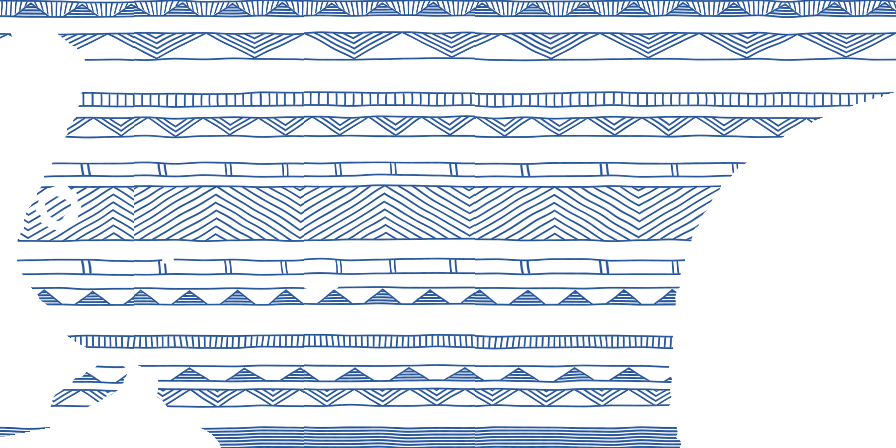
This pattern is drawn by a WebGL 2 fragment shader. Its source:

```glsl
#version 300 es
precision highp float;
// Hand-inked blue folk bands on white: rails, ticks, zigzags and hatched triangles.
// Each band is a repeated distance function, bent by noise and shifted at seams,
// then cut away by a ragged white shape on both sides.

uniform vec2 u_resolution;
out vec4 fragColor;

float softness; // half of the edge blur, in design units

float hash(vec2 p) {
    vec3 q = fract(vec3(p.xyx) * 0.1031);
    q += dot(q, q.yzx + 33.33);
    return fract((q.x + q.y) * q.z);
}

float noise(vec2 p) {
    vec2 i = floor(p), f = fract(p);
    f = f * f * (3.0 - 2.0 * f);
    return mix(mix(hash(i), hash(i + vec2(1, 0)), f.x),
               mix(hash(i + vec2(0, 1)), hash(i + vec2(1, 1)), f.x), f.y);
}

float fill(float d) { return smoothstep(-softness, softness, d); }
float stroke(float d, float halfWidth) { return fill(halfWidth - abs(d)); }
float within(float v, float lo, float hi) { return fill(v - lo) * fill(hi - v); }

// Signed distance to the nearest of evenly spaced positions
float nearest(float v, float period) { return (fract(v / period + 0.5) - 0.5) * period; }

float rails(float y, float top, float bottom) {
    return max(stroke(y - top, 0.75), stroke(y - bottom, 0.75));
}

float ticks(vec2 p, float top, float bottom, float period) {
    return max(rails(p.y, top, bottom),
               stroke(nearest(p.x, period), 0.75) * within(p.y, top, bottom));
}

// Uneven pairs of short strokes
float pairs(vec2 p, float top, float bottom) {
    float x = p.x - 73.0 - 13.0 * sin(0.01536 * (p.x - 73.0));
    float d = abs(nearest(x - 0.1 * (p.y - top), 54.7)) - 2.3;
    return max(rails(p.y, top, bottom), stroke(d, 0.8) * within(p.y, top, bottom));
}

// Nested zigzags; range limits how far the lines stack from the main one
float zigzag(vec2 p, float top, float bottom, float peak, float period,
             float slope, float gap, vec2 range) {
    float e = p.y - top - slope * abs(nearest(p.x - peak, period));
    float lines = stroke(nearest(e, gap) / sqrt(1.0 + slope * slope), 0.75);
    lines *= within(e, range.x, range.y) * within(p.y, top, bottom);
    return max(rails(p.y, top, bottom), lines);
}

// Row of triangles filled with level hatching
float triangles(vec2 p, float top, float bottom, float peak, float period) {
    float slope = (bottom - top) / (0.43 * period);
    float d = (p.y - top - 2.0 - slope * abs(nearest(p.x - peak, period)))
            / sqrt(1.0 + slope * slope);
    float hatch = stroke(nearest(p.y - bottom, 2.6), 0.85) * fill(d);
    return max(rails(p.y, top, bottom),
               max(hatch, stroke(d, 0.7)) * within(p.y, top, bottom));
}

float segment(vec2 p, vec2 a, vec2 b) {
    vec2 pa = p - a, ba = b - a;
    return length(pa - ba * clamp(dot(pa, ba) / dot(ba, ba), 0.0, 1.0));
}

// 1 where ink survives, 0 in the worn white areas
float survives(vec2 p) {
    float y = p.y;
    float left = 72.0 - 22.0 * (1.0 - smoothstep(25.0, 52.0, y))
               - 58.0 * smoothstep(60.0, 225.0, y) + 42.0 * smoothstep(223.0, 290.0, y)
               + 78.0 * smoothstep(285.0, 325.0, y) + 54.0 * smoothstep(335.0, 384.0, y);
    float right = 572.0 + 196.0 * exp(-(y - 79.0) / 56.0) + 10.0 * smoothstep(345.0, 384.0, y);
    float rough = 4.0 * (noise(p * 0.2) - 0.5);
    float keep = fill(p.x - left + rough) * fill(right - p.x + rough);
    // Loose scraps at the left, then a ring and small gaps
    keep = max(keep, fill(13.0 - segment(p, vec2(95, 322), vec2(56, 346)) + rough));
    keep = max(keep, fill(40.0 - p.x - 5.0 * (y - 367.0)) * step(360.0, y));
    keep = max(keep, fill(8.0 - length(p - vec2(2, 32))));
    keep *= fill(abs(length((p - vec2(50, 178)) * vec2(1, 0.9)) - 14.0) - 4.0 + rough);
    keep *= fill(segment(p, vec2(267, 243), vec2(284, 243)) - 6.0 + rough);
    keep *= fill(segment(p, vec2(142, 223), vec2(146, 223)) - 3.0);
    return max(keep, fill(20.0 - y));
}

void main() {
    // Design space: 384 units tall, y downward
    float unit = 384.0 / u_resolution.y;
    vec2 canvas = vec2(gl_FragCoord.x, u_resolution.y - gl_FragCoord.y) * unit;
    softness = 0.6 * unit;

    // Hand wobble, and a small step at each seam
    vec2 p = canvas + 1.8 * (vec2(noise(canvas * 0.07), noise(canvas * 0.04 + 40.0)) - 0.5);
    p.y += 1.6 * (hash(vec2(floor((canvas.x - 115.0) / 146.0), 7.0)) - 0.5);

    // Top border: triangles under fans of short strokes
    float u = nearest(p.x - 48.5, 43.0);
    float fan = stroke(nearest(u * (1.0 + p.y * 0.03), 4.8), 0.75);
    float clear = fill(abs(nearest(p.x - 27.0, 43.0)) * 0.6 + 3.0 - p.y);
    float ink = max(triangles(p, 1.0, 14.0, 27.0, 43.0), fan * clear * within(p.y, 1.0, 14.0));

    // Bands from top to bottom
    ink = max(ink, zigzag(p, 29.0, 51.0, 92.0, 84.4, 0.5, 4.2, vec2(-19, 1)));
    ink = max(ink, ticks(p, 80.0, 91.0, 7.2));
    ink = max(ink, zigzag(p, 101.0, 117.0, 80.0, 47.0, 0.65, 4.3, vec2(-10, 1)));
    ink = max(ink, pairs(p, 140.0, 151.0));
    vec2 shifted = p + vec2(canvas.x < 115.0 ? 88.0 : 0.0, 0);
    ink = max(ink, zigzag(shifted, 160.0, 206.0, 185.0, 145.0, 0.6, 6.7, vec2(-60, 60)));
    ink = max(ink, pairs(p, 223.0, 235.0));
    ink = max(ink, triangles(p, 247.0, 261.0, 38.0, 41.4));
    ink = max(ink, ticks(p, 288.0, 298.0, 5.0));
    ink = max(ink, triangles(p, 314.0, 327.0, 163.0, 47.0));
    ink = max(ink, zigzag(p, 334.0, 348.0, 163.0, 47.0, 0.62, 4.4, vec2(-14, 1)));
    ink = max(ink, stroke(nearest(p.y - 367.0, 2.8), 0.85) * fill(p.y - 366.0));

    ink *= survives(canvas) * (0.9 + 0.1 * noise(canvas * 0.3));
    fragColor = vec4(mix(vec3(1), vec3(0.12, 0.31, 0.59), ink), 1.0);
}
```
